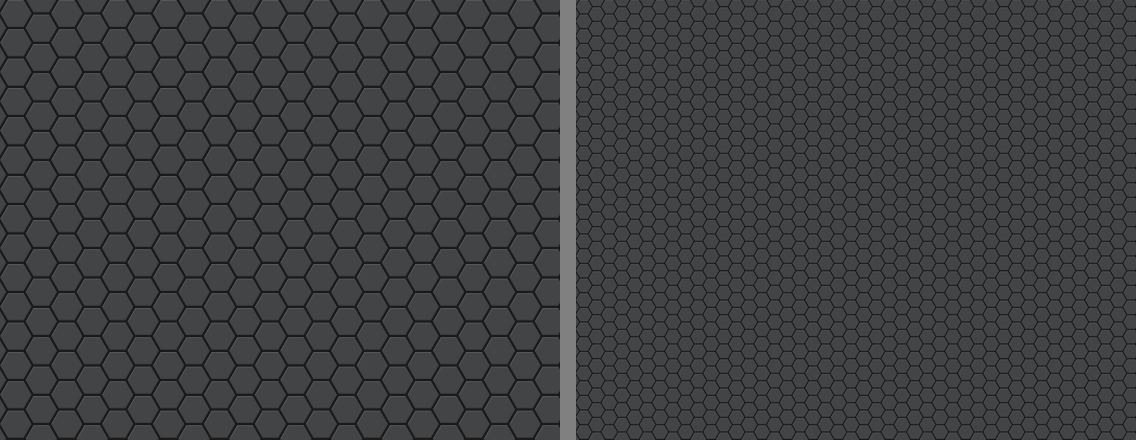
Left: one tile. Right: repeated 2 by 2.
Reproduce this pattern procedurally as a WebGL 1 fragment shader.

```glsl
precision highp float;
// Dark grey hexagonal tiles with a thin bevel lit from the upper left, set in near-black grooves.

uniform vec2 u_resolution;

const vec2 CELL = vec2(1.7320508, 1.0); // two columns by one row of unit-height hexagons

// Offset from the centre of the nearest hexagon.
vec2 hexOffset(vec2 p) {
  vec2 a = mod(p + 0.5 * CELL, CELL) - 0.5 * CELL;
  vec2 b = mod(p, CELL) - 0.5 * CELL;
  return dot(a, a) < dot(b, b) ? a : b;
}

void main() {
  // Whole repeats: 11 column pairs across, 15 rows down
  vec2 uv = gl_FragCoord.xy / u_resolution;
  vec2 p = hexOffset((uv * vec2(11.0, 15.0) - vec2(0.312, 0.54)) * CELL);
  float pixel = 15.0 / u_resolution.y;

  // Distance to the nearest side, and the outward normal of that side
  float flatSide = abs(p.y);
  float slantSide = dot(abs(p), vec2(0.8660254, 0.5));
  float edge = 0.5 - max(flatSide, slantSide);
  vec2 facing = flatSide > slantSide ? vec2(0.0, 1.0) : vec2(0.8660254, 0.5);
  vec2 normal = facing * vec2(p.x < 0.0 ? -1.0 : 1.0, p.y < 0.0 ? -1.0 : 1.0);

  // Bevel: bright on upper left sides, slightly shaded on lower right ones
  float light = dot(normal, vec2(-0.45, 0.89));
  float bevel = 1.0 - smoothstep(0.07 - 0.5 * pixel, 0.07 + 0.5 * pixel, edge);
  vec3 tile = vec3(0.262, 0.265, 0.27);
  tile += bevel * (light > 0.0 ? 0.085 : 0.03) * light;

  // Groove between the tiles
  float inside = smoothstep(0.037 - 0.5 * pixel, 0.037 + 0.5 * pixel, edge);
  gl_FragColor = vec4(mix(vec3(0.1), tile, inside), 1.0);
}
```
